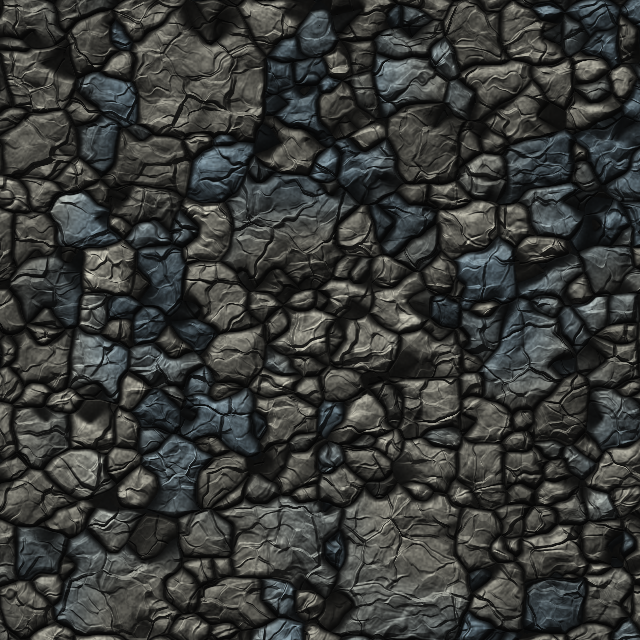
Reproduce this texture procedurally as a Shadertoy shader.

```glsl
// A wall of dark, interlocked stones: three sizes of blocky, rounded cells compete
// by size-weighted distance. The winner gives a domed height, which is then chipped
// into facets, cracked, roughened with noise and lit from above.

struct Surface {
    float height;   // relief, in canvas units
    float gap;      // distance to the joint between stones
    float crack;    // 0 inside a crack, 1 on sound rock
    vec3 id;        // random values of the stone
};

vec3 hash(vec2 p) {
    vec3 q = fract(vec3(p.xyx) * vec3(0.1031, 0.1030, 0.0973));
    q += dot(q, q.yxz + 33.33);
    return fract((q.xxy + q.yzz) * q.zyx);
}

float noise(vec2 p) {
    vec2 i = floor(p), f = fract(p);
    f = f * f * (3.0 - 2.0 * f);
    return mix(mix(hash(i).x, hash(i + vec2(1, 0)).x, f.x),
               mix(hash(i + vec2(0, 1)).x, hash(i + vec2(1, 1)).x, f.x), f.y);
}

vec2 wobble(vec2 p) {
    return vec2(noise(p), noise(p + 50.0)) - 0.5;
}

float fbm(vec2 p) {
    float sum = 0.0, amp = 0.5;
    for (int i = 0; i < 4; i++) {
        sum += amp * (noise(p) - 0.5);
        p = mat2(1.6, 1.2, -1.2, 1.6) * p + 7.3;
        amp *= 0.5;
    }
    return sum;
}

// Rounded-square distance in a slightly turned and stretched frame
float blockDistance(vec2 d, vec3 shape) {
    float a = (shape.x - 0.5) * 0.5;
    d = mat2(cos(a), -sin(a), sin(a), cos(a)) * d;
    d *= vec2(0.82 + 0.3 * shape.y, 1.18 - 0.3 * shape.y);
    d *= d;
    return sqrt(sqrt(dot(d, d)));
}

// Finds the winning stone; returns its signed distance and that of the runner-up
vec2 findStone(vec2 p, out vec3 id) {
    vec2 best = vec2(1.0);
    id = vec3(0.0);
    for (int layer = 0; layer < 3; layer++) {
        float scale = layer == 0 ? 4.0 : layer == 1 ? 10.0 : 24.0;
        float share = layer == 0 ? 0.5 : layer == 1 ? 1.0 : 0.45;
        vec2 cell = floor(p * scale);
        for (int k = 0; k < 9; k++) {
            vec2 c = cell + vec2(k % 3 - 1, k / 3 - 1);
            vec3 place = hash(c + 71.0 * float(layer) + 19.0);
            vec3 shape = hash(c + 37.0 * float(layer) + 203.0);
            if (place.z > share) continue;
            vec2 center = (c + 0.5 + 0.65 * (place.xy - 0.5)) / scale;
            float radius = (0.26 + 0.18 * shape.z) / scale;
            float d = blockDistance(p - center, shape) - radius;
            if (d < best.x) {
                best = vec2(d, best.x);
                id = hash(c * 3.0 + 11.0 * float(layer) + 401.0);
            } else {
                best.y = min(best.y, d);
            }
        }
    }
    return best;
}

// Tilted chips: x is the facet height, y the distance to the chip edge
vec2 facets(vec2 p) {
    vec2 cell = floor(p), tilt = vec2(0.0), offset = vec2(0.0);
    float d1 = 9.0, d2 = 9.0;
    for (int k = 0; k < 9; k++) {
        vec2 c = cell + vec2(k % 3 - 1, k / 3 - 1);
        vec2 d = p - c - 0.1 - 0.8 * hash(c + 91.0).xy;
        float len = length(d);
        if (len < d1) {
            d2 = d1;
            d1 = len;
            offset = d;
            tilt = hash(c + 57.0).xy - 0.5;
        } else {
            d2 = min(d2, len);
        }
    }
    return vec2(dot(offset, tilt), 0.5 * (d2 - d1));
}

Surface stoneSurface(vec2 p) {
    Surface s;
    vec2 warped = p + 0.012 * wobble(p * 12.0) + 0.006 * wobble(p * 45.0);
    vec2 d = findStone(warped, s.id);
    s.gap = min(0.5 * (d.y - d.x), 0.026 - d.x);

    // Chips and ragged cracks differ from stone to stone
    vec2 q = p + s.id.xy * 3.0;
    q += 0.035 * wobble(q * 17.0) + 0.010 * wobble(q * 70.0);
    vec2 chip = facets(q * 14.0) / 14.0;
    vec2 flake = facets(q * vec2(30.0, 42.0)) / 36.0;
    float broken = smoothstep(0.45, 0.6, noise(q * 13.0 + 31.0));
    s.crack = 1.0 - broken * (1.0 - smoothstep(0.0002, 0.0018, chip.y));

    float relief = 0.45 * chip.x * smoothstep(0.0, 0.004, chip.y)
                 + 0.40 * flake.x * smoothstep(0.0, 0.003, flake.y)
                 + 0.0075 * fbm(q * 38.0);
    s.height = 0.008 * (1.0 - exp(-max(s.gap, 0.0) / 0.007))
             + 0.010 * (1.0 - exp(-max(s.gap, 0.0) / 0.030))
             + relief * smoothstep(0.0, 0.005, s.gap) - 0.0014 * (1.0 - s.crack);
    return s;
}

void mainImage(out vec4 fragColor, in vec2 fragCoord) {
    vec2 p = fragCoord / iResolution.y;
    float e = 0.0015;
    Surface s = stoneSurface(p);
    vec2 slope = vec2(stoneSurface(p + vec2(e, 0)).height,
                      stoneSurface(p + vec2(0, e)).height) - s.height;
    vec3 normal = normalize(vec3(-slope / e, 1.0));

    // Warm grey rock, with some slate-blue stones gathered in patches
    float blue = smoothstep(0.52, 0.78, 0.5 * noise(p * 4.0 + 8.0) + 0.5 * s.id.z);
    vec3 rock = mix(vec3(0.445, 0.44, 0.405), vec3(0.30, 0.36, 0.395), blue);
    rock *= 0.76 + 0.46 * s.id.x;
    rock *= 1.0 + 0.4 * fbm(p * 40.0) + 0.3 * (noise(p * 300.0) - 0.5);

    // Overhead light, dark joints and cracks
    float diffuse = max(dot(normal, normalize(vec3(-0.22, 0.75, 0.62))), 0.0);
    float joint = mix(0.14, 1.0, smoothstep(0.0, 0.0075, s.gap));
    vec3 color = rock * (0.16 + 0.98 * diffuse) * joint * mix(0.4, 1.0, s.crack);
    color += vec3(0.13, 0.13, 0.12) * pow(diffuse, 8.0) * joint;
    fragColor = vec4(color + 0.015, 1.0);
}
```
